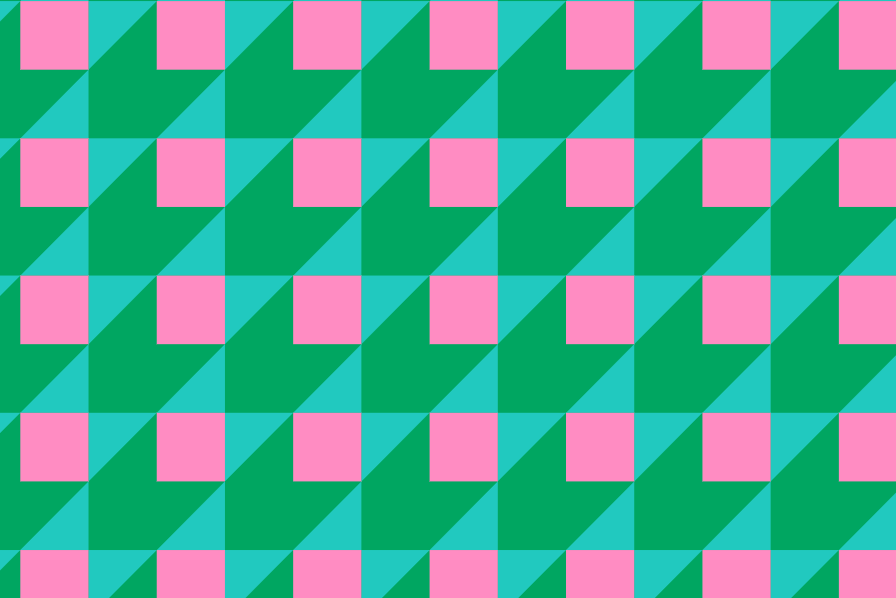
Write a Shadertoy shader that draws this pattern.

```glsl
// Flat geometric tiling: pink squares and paired cyan triangles on green.
// Each tile is folded around a lattice corner; two signed distances give the
// shapes, and their pixel coverage smooths the edges.

#define PITCH  vec2(0.15226, 0.22950)  // tile size, as a share of the canvas
#define ORIGIN vec2(0.09880, 0.00180)  // a lattice corner, from the top left
#define EDGE   1.0                     // edge softness in pixels
#define GREEN  vec3(0.00, 0.65, 0.38)
#define PINK   vec3(1.00, 0.55, 0.76)
#define CYAN   vec3(0.13, 0.79, 0.75)

// Wraps a position into the tile centred on the nearest lattice corner.
vec2 wrapTile(vec2 p) {
    return fract(p + 0.5) - 0.5;
}

// Square of half a tile, up to the lower left of each corner.
float squareDistance(vec2 p) {
    vec2 d = abs(wrapTile(p - vec2(-0.25, 0.25))) - 0.25;
    return max(d.x, d.y);
}

// Right triangle with its right angle at the corner and legs of half a tile.
float triangleDistance(vec2 q) {
    return max(max(-q.x, -q.y), (q.x + q.y - 0.5) * inversesqrt(2.0));
}

// Two triangles meeting point to point at the corner.
float trianglePairDistance(vec2 p) {
    vec2 q = wrapTile(p);
    return min(triangleDistance(q), triangleDistance(-q));
}

// Share of a pixel covered by a shape at a signed distance.
float coverage(float dist, float pixel) {
    return clamp(0.5 - dist / (EDGE * pixel), 0.0, 1.0);
}

void mainImage(out vec4 fragColor, in vec2 fragCoord) {
    // Tile coordinates, with y running down from the top edge
    vec2 uv = fragCoord / iResolution.xy;
    vec2 p = (vec2(uv.x, 1.0 - uv.y) - ORIGIN) / PITCH;
    float pixel = 1.0 / (PITCH.x * iResolution.x);

    // Layers from back to front
    vec3 color = GREEN;
    color = mix(color, CYAN, coverage(trianglePairDistance(p), pixel));
    color = mix(color, PINK, coverage(squareDistance(p), pixel));

    fragColor = vec4(color, 1.0);
}
```
